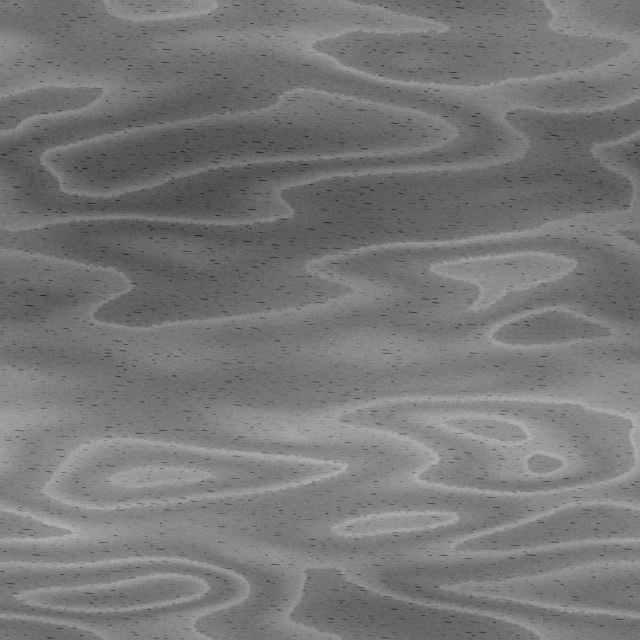
Write a Shadertoy shader that draws this texture.

```glsl
#define BASE_TONE 0.469
#define BROAD_SHADE 0.062
#define PATCH_SHADE 0.18
#define RING_COUNT 2.9
#define RING_SHADE 0.075
#define EDGE_SHADE 0.06
#define LINE_GLOW 0.062
#define LINE_WIDTH 0.0043
#define GRAIN 0.047
#define PORE_CELLS vec2(44.0, 200.0)
#define PORE_SHARE 0.55
#define PORE_DEPTH 0.23

const float TAU = 6.2831853;
const float PORE_TILT = 0.07;

vec3 hash(vec2 p) {
    vec3 q = fract(vec3(p.xyx) * vec3(0.1031, 0.1030, 0.0973));
    q += dot(q, q.yxz + 33.33);
    return fract((q.xxy + q.yzz) * q.zyx);
}

float cornerSlope(vec2 corner, vec2 offset, vec2 cells, float seed) {
    vec2 slope = hash(mod(corner, cells) + seed * 17.0).xy * 2.0 - 1.0;
    return dot(slope, offset);
}

// Gradient noise that wraps after a whole number of cells
float noise(vec2 uv, vec2 cells, float seed) {
    vec2 p = uv * cells;
    vec2 i = floor(p);
    vec2 f = p - i;
    vec2 s = f * f * f * (f * (f * 6.0 - 15.0) + 10.0);
    vec2 e = vec2(1.0, 0.0);
    float low = mix(cornerSlope(i, f, cells, seed),
                    cornerSlope(i + e.xy, f - e.xy, cells, seed), s.x);
    float high = mix(cornerSlope(i + e.yx, f - e.yx, cells, seed),
                     cornerSlope(i + e.xx, f - e.xx, cells, seed), s.x);
    return mix(low, high, s.y);
}

// Height whose contours are the growth rings, sheared along the grain
float ringPhase(vec2 uv) {
    vec2 warp = vec2(0.28 * noise(uv, vec2(2.0, 9.0), 1.0),
                     0.025 * noise(uv, vec2(4.0, 6.0), 2.0));
    vec2 p = uv + warp;
    float height = noise(p, vec2(2.0, 7.0), 3.0)
                 + 0.5 * noise(p, vec2(3.0, 14.0), 4.0)
                 + 0.04 * noise(p, vec2(17.0, 34.0), 5.0);
    return height * RING_COUNT + 0.35;
}

// Short dark dashes, one at most per cell, rows shifted at random
float pores(vec2 uv, float pixel) {
    float row = floor(uv.y * PORE_CELLS.y);
    float wrappedRow = mod(row, PORE_CELLS.y);
    float x = (uv.x + hash(vec2(wrappedRow, 71.0)).x) * PORE_CELLS.x;
    float column = floor(x);
    vec2 id = vec2(mod(column, PORE_CELLS.x), wrappedRow);
    vec3 shape = hash(id + 211.0);
    vec3 place = hash(id + 419.0);
    float halfLength = mix(0.002, 0.0095, shape.x * shape.x);
    float margin = halfLength * PORE_CELLS.x + 0.06;
    vec2 center = vec2(mix(margin, 1.0 - margin, place.x), mix(0.35, 0.65, place.y));
    vec2 d = (vec2(x - column, uv.y * PORE_CELLS.y - row) - center) / PORE_CELLS;
    d.y += PORE_TILT * d.x;
    float taper = 1.0 - smoothstep(halfLength * 0.3, halfLength + pixel, abs(d.x));
    float body = 1.0 - smoothstep(0.0002, 0.0007 + 0.5 * pixel, abs(d.y));
    float strength = mix(0.2, 1.0, shape.y * shape.y * shape.y);
    return taper * body * strength * step(place.z, PORE_SHARE);
}

void mainImage(out vec4 fragColor, in vec2 fragCoord) {
    vec2 uv = fragCoord / iResolution.xy;
    float pixel = 1.0 / iResolution.y;

    // Distance to the nearest ring edge, slightly frayed
    float phase = ringPhase(uv);
    float steepness = length(vec2(dFdx(phase), dFdy(phase)) * iResolution.xy);
    float nearest = phase - floor(phase + 0.5);
    float fray = 0.005 * noise(uv, vec2(150.0, 190.0), 6.0);
    float d = nearest / max(steepness, 3.0) + fray;

    // Rings darken away from their edges, more on the outer side
    float hollow = smoothstep(0.0, 0.5, abs(nearest));
    float edge = smoothstep(-0.005, 0.003, d);
    float ring = clamp(nearest + 1.0 - edge, 0.0, 1.0);

    // Thin pale line, crisp on one side and soft on the other
    float lineStrength = clamp(0.65 + 1.7 * noise(uv, vec2(3.0, 7.0), 7.0), 0.15, 1.0);
    float offset = d / (LINE_WIDTH * (d < 0.0 ? 0.6 : 1.3));
    float line = exp(-offset * offset) * lineStrength;

    // Broad light and dark areas
    float tone = BASE_TONE + BROAD_SHADE * sin(TAU * uv.y);
    tone += PATCH_SHADE * noise(uv, vec2(2.0, 5.0), 8.0);
    tone += RING_SHADE * (0.5 - hollow);
    tone += EDGE_SHADE * (0.5 - smoothstep(0.0, 1.0, ring));
    tone += LINE_GLOW * line;

    // Fine fibres and pores
    float fibre = noise(uv, vec2(310.0, 400.0), 9.0)
                + 0.6 * noise(uv, vec2(100.0, 210.0), 10.0);
    tone += GRAIN * fibre;
    tone -= PORE_DEPTH * pores(uv, pixel) * (1.0 - 0.6 * line);

    fragColor = vec4(vec3(clamp(tone, 0.0, 1.0)), 1.0);
}
```
